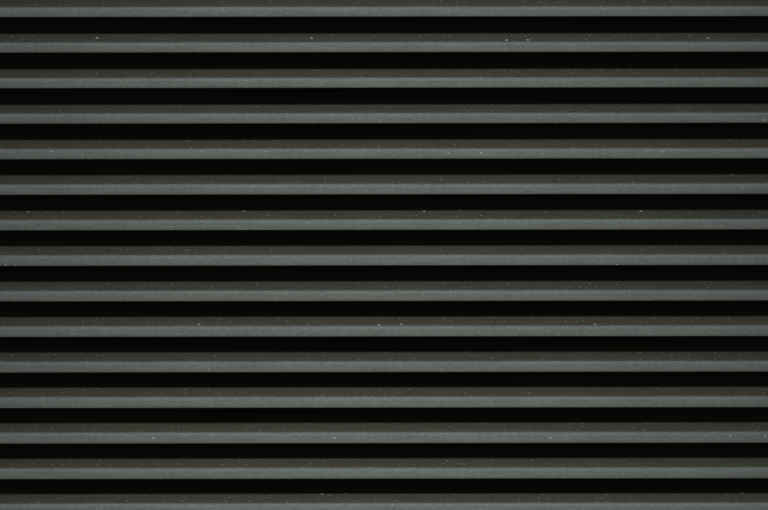
Write a WebGL 2 fragment shader that draws this texture.

```glsl
#version 300 es
precision highp float;
// Dark metal louvre: horizontal slats separated by near-black gaps.
// Each repeat is a shaded profile (gap, olive upper face, pale ridge, grey lip),
// worn by stretched value noise, fine grain and hashed specks and chips.

uniform vec2 u_resolution;
out vec4 outColor;

// Layout, in canvas heights
const float PITCH = 0.0697;        // distance between slats
const float FIRST_EDGE = 0.0345;   // lower edge of the topmost slat
const float TILT = 0.002;          // rise from left to right

// Profile, as fractions of one repeat
const float THICK_TOP = 0.55;      // slat thickness at the top of the canvas
const float THICK_BOTTOM = 0.61;   // and at the bottom
const float RIDGE = 0.45;          // ridge position down the slat face
const float RIDGE_WIDTH = 0.09;
const float EDGE_SOFT = 0.025;
const float WOBBLE = 0.012;        // uneven placing of slats

// Wear
const float STREAK = 0.07;
const float GRAIN = 0.10;
const float SPECK_CELLS = 150.0;
const float SPECK_CHANCE = 0.06;
const float CHIP_CELLS = 45.0;
const float CHIP_CHANCE = 0.008;

const vec3 GAP = vec3(0.025, 0.025, 0.018);
const vec3 OLIVE = vec3(0.23, 0.23, 0.20);
const vec3 RIDGE_LIGHT = vec3(0.40, 0.43, 0.43);
const vec3 LIP = vec3(0.365, 0.385, 0.365);
const vec3 LIP_SHADE = vec3(0.30, 0.31, 0.29);
const vec3 DUST = vec3(0.56, 0.58, 0.56);

float hash(vec2 p) {
  return fract(sin(dot(p, vec2(127.1, 311.7))) * 43758.5453);
}

float noise(vec2 p) {
  vec2 i = floor(p), f = fract(p);
  f = f * f * (3.0 - 2.0 * f);
  return mix(mix(hash(i), hash(i + vec2(1, 0)), f.x),
             mix(hash(i + vec2(0, 1)), hash(i + vec2(1, 1)), f.x), f.y);
}

// Rare soft dots, one candidate per grid cell
float dots(vec2 p, float cells, float chance, float radius) {
  vec2 q = p * cells, id = floor(q);
  vec2 centre = 0.3 + 0.4 * vec2(hash(id + 3.7), hash(id + 8.1));
  float d = length((fract(q) - centre) * vec2(0.8, 1.2));
  float aa = cells / u_resolution.y;
  float present = step(hash(id + 15.3), chance);
  return present * (1.0 - smoothstep(radius - 0.5 * aa, radius + 0.5 * aa, d));
}

// Colour down the slat face: h is 0 at its upper edge and 1 at its lower edge
vec3 slatColor(float h, float aa) {
  vec3 upper = OLIVE * mix(0.94, 1.06, smoothstep(0.0, RIDGE, h));
  vec3 lower = mix(LIP, LIP_SHADE, smoothstep(0.78, 1.0, h));
  vec3 col = mix(upper, lower, smoothstep(RIDGE - aa, RIDGE + aa, h));
  float ridge = exp(-pow((h - RIDGE - RIDGE_WIDTH) / RIDGE_WIDTH, 2.0));
  return mix(col, RIDGE_LIGHT, ridge * 0.85);
}

void main() {
  vec2 uv = gl_FragCoord.xy / u_resolution;
  vec2 p = gl_FragCoord.xy / u_resolution.y;

  // Repeat downwards; f runs from one lower edge to the next
  float down = 1.0 - uv.y + TILT * (uv.x - 0.5);
  float s = (down - FIRST_EDGE) / PITCH;
  float row = floor(s), f = s - row;
  float aa = 1.0 / (PITCH * u_resolution.y);

  // Slat thickens slightly towards the bottom
  float thick = mix(THICK_TOP, THICK_BOTTOM, 1.0 - uv.y);
  float top = 1.0 - thick + WOBBLE * (hash(vec2(row, 4.0)) - 0.5);
  float h = clamp((f - top) / (1.0 - top), 0.0, 1.0);
  float soft = EDGE_SOFT + 0.5 * aa;
  float slat = smoothstep(top - soft, top + soft, f)
             * (1.0 - smoothstep(1.0 - aa - EDGE_SOFT, 1.0, f));

  // Metal with streaks, grain and per-slat tone
  vec3 metal = slatColor(h, 0.05 + 0.5 * aa);
  float streak = noise(vec2(p.x * 16.0, p.y * 170.0) + row * 7.3) - 0.5;
  float grain = noise(p * vec2(240.0, 320.0)) - 0.5;
  float tone = 0.05 * (hash(vec2(row, 9.0)) - 0.5);
  metal *= 1.0 + STREAK * streak + GRAIN * grain + tone;

  // Dust specks and a few larger chips
  float speck = dots(p, SPECK_CELLS, SPECK_CHANCE, 0.24);
  float chip = dots(p + 5.0, CHIP_CELLS, CHIP_CHANCE, 0.11);
  metal = mix(metal, DUST, max(0.25 * speck, 0.6 * chip));

  // Gentle falloff towards the sides
  metal *= 1.02 - 0.16 * pow(abs(uv.x - 0.5) * 2.0, 2.0);

  vec3 gap = GAP * (0.8 + 0.5 * smoothstep(0.0, top, f));
  outColor = vec4(mix(gap, metal, slat), 1.0);
}
```
